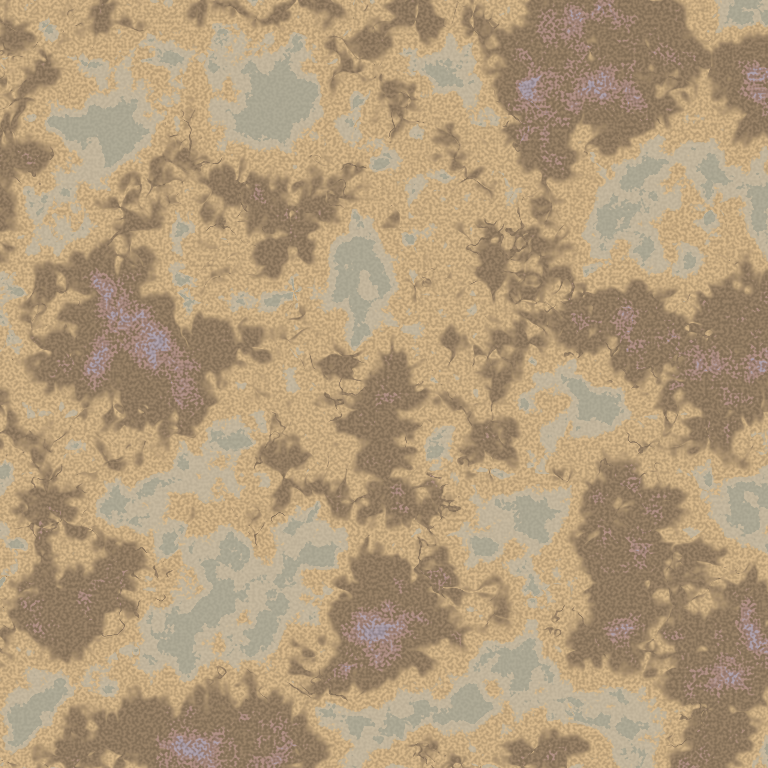
This texture is drawn by a WebGL 2 fragment shader. Its source:

```glsl
#version 300 es
precision highp float;
// Eroded desert relief seen from above: pale drainage valleys, sandy slopes and
// brown uplands with pink crests. A folded gradient noise gives the valleys,
// stripes that follow the slope carve gullies, and height picks the pigment.

#define VALLEY_SCALE 3.0
#define HILL_SCALE 5.0
#define GULLY_SCALE 13.0
#define GULLY_DEPTH 0.27
#define DETAIL_SCALE 22.0
#define DETAIL_DEPTH 0.2
#define GRAIN_SCALE 256.0
#define GRAIN_CONTRAST 0.085
#define GREY_LEVEL -0.09
#define PALE_LEVEL 0.03
#define BROWN_LEVEL 0.245
#define CREST_LEVEL 0.5

uniform vec2 u_resolution;
out vec4 fragColor;

const float TAU = 6.2831853;

// Two random values in 0..1 for a lattice cell
vec2 hash2(vec2 cell) {
    uvec2 q = uvec2(ivec2(cell) + 4096);
    q = q * 1664525u + 1013904223u;
    q.x += q.y * 1664525u;
    q.y += q.x * 1664525u;
    q ^= q >> 16u;
    q.x += q.y * 1664525u;
    q.y += q.x * 1664525u;
    q ^= q >> 16u;
    return vec2(q & 65535u) / 65535.0;
}

float cornerSlope(vec2 cell, vec2 offset) {
    float angle = TAU * hash2(cell).x;
    return dot(vec2(cos(angle), sin(angle)), offset);
}

float gradientNoise(vec2 p) {
    vec2 i = floor(p), f = fract(p);
    vec2 u = f * f * f * (f * (f * 6.0 - 15.0) + 10.0);
    vec2 e = vec2(1.0, 0.0);
    return mix(mix(cornerSlope(i, f), cornerSlope(i + e, f - e), u.x),
               mix(cornerSlope(i + e.yx, f - e.yx), cornerSlope(i + 1.0, f - 1.0), u.x), u.y);
}

float fbm(vec2 p) {
    float sum = 0.0, amp = 1.0;
    for (int i = 0; i < 4; i++) {
        sum += amp * gradientNoise(p);
        p = mat2(1.6, 1.2, -1.2, 1.6) * p + 17.3;
        amp *= 0.5;
    }
    return sum;
}

// Broad relief: folded noise leaves a valley along each zero crossing
float baseHeight(vec2 p) {
    vec2 warp = vec2(gradientNoise(p * 7.0 + 31.0), gradientNoise(p * 7.0 + 57.0));
    float fold = gradientNoise((p + 0.06 * warp) * VALLEY_SCALE + 5.7);
    return 1.3 * sqrt(fold * fold + 0.0008) + 0.55 * fbm(p * HILL_SCALE + 11.0);
}

// Blended stripes across "side": x is the wave, yz its derivative
vec3 slopeStripes(vec2 p, vec2 side) {
    vec2 cell = floor(p);
    vec3 sum = vec3(0.0);
    float total = 0.0001;
    for (int y = -1; y <= 1; y++)
    for (int x = -1; x <= 1; x++) {
        vec2 neighbour = cell + vec2(x, y);
        vec2 d = p - neighbour - 0.25 - 0.5 * hash2(neighbour);
        float w = max(0.0, 1.0 - dot(d, d) / 1.5);
        w *= w;
        float phase = TAU * dot(d, side);
        sum += w * vec3(cos(phase), -sin(phase) * side);
        total += w;
    }
    return sum / total;
}

float erodedHeight(vec2 p) {
    vec2 e = vec2(0.004, 0.0);
    float base = baseHeight(p);
    vec2 slope = (vec2(baseHeight(p + e), baseHeight(p + e.yx)) - base) / e.x;
    float carve = 0.0, depth = GULLY_DEPTH, scale = GULLY_SCALE;
    for (int i = 0; i < 3; i++) {
        vec2 side = vec2(-slope.y, slope.x) / (length(slope) + 0.4);
        vec3 stripe = slopeStripes(p * scale, side);
        carve += depth * (sqrt(max(0.0, 0.5 + 0.5 * stripe.x)) - 0.68);
        slope += stripe.yz * 0.9;
        depth *= 0.57;
        scale *= 2.0;
    }
    return base + carve * smoothstep(-0.05, 0.2, base);
}

void main() {
    vec2 p = gl_FragCoord.xy / u_resolution;
    float detail = fbm(p * DETAIL_SCALE + 3.1);
    float grain = clamp(3.2 * gradientNoise(p * GRAIN_SCALE), -1.0, 1.0);
    float h = erodedHeight(p) + DETAIL_DEPTH * detail;

    // Broken dark cracks on the sandy slopes
    float crack = 1.0 - smoothstep(0.0, 0.05, abs(fbm(p * 16.0 + 71.0)));
    crack *= smoothstep(0.08, 0.28, gradientNoise(p * 8.0 + 43.0));
    h += 0.15 * crack * smoothstep(0.05, 0.15, h) + 0.018 * grain;

    // Pigments by height
    float pale = 1.0 - smoothstep(-0.02, 0.02, h - PALE_LEVEL);
    float grey = 1.0 - smoothstep(-0.012, 0.012, h + 0.12 * detail - GREY_LEVEL);
    float brown = smoothstep(-0.07, 0.07, h - BROWN_LEVEL);
    float crest = h + 0.3 * fbm(p * 15.0 + 29.0) + 0.06 * grain - CREST_LEVEL;
    vec3 color = mix(vec3(0.785, 0.67, 0.505), vec3(0.56, 0.475, 0.375), brown);
    color = mix(color, vec3(0.76, 0.705, 0.605), pale);
    color = mix(color, vec3(0.67, 0.65, 0.57), grey);
    color = mix(color, vec3(0.67, 0.54, 0.51), 0.75 * smoothstep(0.0, 0.12, crest));
    color = mix(color, vec3(0.63, 0.61, 0.68), 0.7 * smoothstep(0.16, 0.28, crest));

    // Fine sand grain, weaker on the smooth valley floors
    color *= 1.0 + GRAIN_CONTRAST * grain * (1.0 - 0.7 * pale);
    fragColor = vec4(color, 1.0);
}
```
